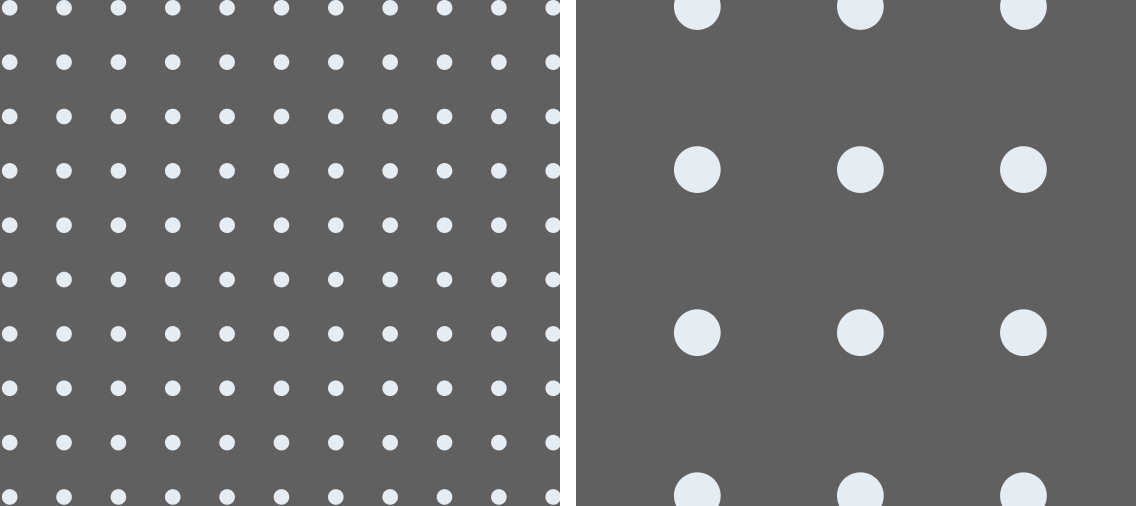
Left: the whole. Right: its middle third, enlarged.
Reproduce this pattern procedurally as a Shadertoy shader.

```glsl
// A square grid of pale round dots on flat grey, eleven across and ten down.
// Space is folded into one cell around the nearest dot centre, then a circle
// distance gives a smooth-edged mask. Lengths are fractions of the canvas width.

#define PITCH 0.09706
#define DOT_RADIUS 0.0139
#define FIRST_DOT vec2(0.0173, 0.0139) // from the top left corner
#define GROUND_COLOUR vec3(0.377, 0.377, 0.377)
#define DOT_COLOUR vec3(0.898, 0.925, 0.949)

// Offset from the nearest point of a square lattice
vec2 foldToCell(vec2 p, float pitch) {
    return p - pitch * round(p / pitch);
}

float circleDistance(vec2 p, float radius) {
    return length(p) - radius;
}

void mainImage(out vec4 fragColor, in vec2 fragCoord) {
    // Width units, measured down from the top left corner
    float pixel = 1.0 / iResolution.x;
    vec2 position = vec2(fragCoord.x, iResolution.y - fragCoord.y) * pixel;

    // Repeated dot with an edge one pixel wide
    float edge = circleDistance(foldToCell(position - FIRST_DOT, PITCH), DOT_RADIUS);
    float dotMask = clamp(0.5 - edge / pixel, 0.0, 1.0);

    fragColor = vec4(mix(GROUND_COLOUR, DOT_COLOUR, dotMask), 1.0);
}
```
